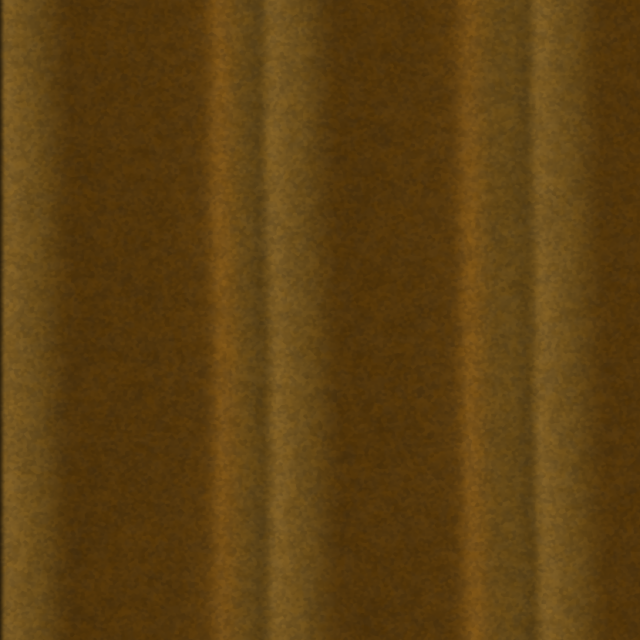
A Shadertoy shader for this texture:

```glsl
const vec3 SHADOW = vec3(0.300, 0.195, 0.038);
const vec3 OLIVE  = vec3(0.385, 0.278, 0.088);
const vec3 AMBER  = vec3(0.500, 0.338, 0.098);
const vec3 PALE   = vec3(0.505, 0.375, 0.150);

vec2 hash2(vec2 p) {
    vec3 q = fract(p.xyx * vec3(0.1031, 0.1030, 0.0973));
    q += dot(q, q.yzx + 33.33);
    return fract((q.xx + q.yz) * q.zy);
}

// Smooth cellular noise: hashed cell values blended by distance, about -0.5 to 0.5
float cellular(vec2 p) {
    vec2 cell = floor(p);
    float sum = 0.0, total = 0.0;
    for (int j = -1; j <= 1; j++)
    for (int i = -1; i <= 1; i++) {
        vec2 id = cell + vec2(i, j);
        vec2 d = id + hash2(id) - p;
        float weight = exp(-5.0 * dot(d, d));
        sum += weight * (hash2(id + 71.0).x - 0.5);
        total += weight;
    }
    return sum / total;
}

// Bell curve with separate widths on its left and right sides
float ridge(float x, float center, float left, float right) {
    float d = x - center;
    d /= d < 0.0 ? left : right;
    return exp(-d * d);
}

// Slow layered sines, about -1 to 1
float drift(float y, float phase) {
    return 0.6 * sin(5.0 * y + phase) + 0.4 * sin(11.0 * y + 2.3 * phase);
}

// One fold: amber crest, olive hollow, then a pale crest fading to the right
vec3 addFold(vec3 color, vec2 p, float amberX, float paleX, float seed) {
    float x = p.x + 0.003 * drift(p.y, seed) + 0.007 * (p.y - 0.5);
    float glow = 0.92 + 0.08 * drift(p.y, seed + 2.0);
    float hollow = smoothstep(amberX - 0.015, amberX + 0.025, x)
                 * (1.0 - smoothstep(paleX + 0.035, paleX + 0.105, x));
    color = mix(color, OLIVE, hollow);
    color = mix(color, AMBER, 0.22 * ridge(x, amberX, 0.065, 0.04));
    color = mix(color, AMBER, 0.80 * glow * ridge(x, amberX, 0.018, 0.022));
    color *= 1.0 - 0.10 * ridge(x, paleX - 0.022, 0.016, 0.009);
    color = mix(color, PALE, 0.35 * ridge(x, paleX, 0.014, 0.060));
    return mix(color, PALE, 0.65 * glow * ridge(x, paleX, 0.011, 0.022));
}

// Fine nap and broader mottling of the cloth
vec3 addNap(vec3 color, vec2 p) {
    float fine = cellular(p * vec2(190.0, 210.0));
    float coarse = cellular(p * vec2(48.0, 62.0) + 17.0);
    float tint = cellular(p * 95.0 + 43.0);
    color *= 1.0 + 0.17 * fine + 0.09 * coarse;
    return color + tint * vec3(0.012, -0.002, -0.026);
}

void mainImage(out vec4 fragColor, in vec2 fragCoord) {
    vec2 p = fragCoord / iResolution.xy;

    // Shaded cloth between the folds
    vec3 color = SHADOW * (1.03 + 0.04 * sin(p.x * 16.0 + 4.5));

    // Folds spaced across the cloth, the first one cut by the left edge
    for (int i = -1; i <= 1; i++) {
        float n = float(i);
        color = addFold(color, p, 0.345 + 0.390 * n, 0.430 + 0.418 * n, 1.7 * n + 3.0);
    }

    color = addNap(color, p);

    // Dark crease along the left edge
    color *= mix(0.35, 1.0, smoothstep(-0.003, 0.009, p.x));
    fragColor = vec4(color, 1.0);
}
```
